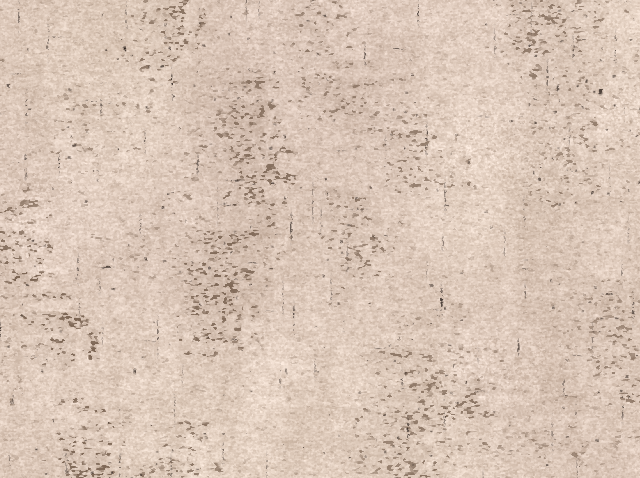
Write a WebGL 2 fragment shader that draws this texture.

```glsl
#version 300 es
precision highp float;

uniform vec2 u_resolution;
out vec4 fragColor;

const vec3 PLASTER = vec3(0.877, 0.799, 0.741);
const vec3 TONE_TINT = vec3(1.0, 1.1, 1.2);
const vec3 DIRT = vec3(0.45, 0.36, 0.29);
const vec3 INK = vec3(0.15, 0.11, 0.09);

vec3 hash3(vec2 cell, float seed) {
    vec3 q = fract(vec3(cell, seed) * vec3(0.1031, 0.1030, 0.0973));
    q += dot(q, q.yxz + 33.33);
    return fract((q.xxy + q.yzz) * q.zyx);
}

// Cellular noise: random cell tones blended by distance, 0 to 1.
float cellTone(vec2 p, float sharpness, float seed) {
    vec2 home = floor(p);
    float sum = 0.0;
    float total = 0.0;
    for (int y = -1; y <= 1; y++) {
        for (int x = -1; x <= 1; x++) {
            vec2 cell = home + vec2(x, y);
            vec3 rnd = hash3(cell, seed);
            vec2 offset = cell + rnd.xy - p;
            float weight = exp(-sharpness * dot(offset, offset));
            sum += weight * rnd.z;
            total += weight;
        }
    }
    return sum / max(total, 1e-9);
}

// Coverage of rounded marks, at most one in each grid cell.
float scatter(vec2 p, float grid, vec2 size, float share, float soft, float seed) {
    vec2 home = floor(p * grid);
    float cover = 0.0;
    for (int y = -1; y <= 1; y++) {
        for (int x = -1; x <= 1; x++) {
            vec2 cell = home + vec2(x, y);
            vec3 place = hash3(cell, seed);
            vec3 form = hash3(cell, seed + 1.0);
            vec2 extent = size * mix(vec2(0.5), vec2(1.2), form.xy);
            vec2 d = (p - (cell + place.xy) / grid) / extent;
            float dist = (sqrt(length(d * d)) - 1.0) * min(extent.x, extent.y);
            float mark = 1.0 - smoothstep(-soft, soft, dist);
            cover = max(cover, mark * step(place.z, share) * mix(0.45, 1.0, form.z));
        }
    }
    return cover;
}

void main() {
    vec2 p = gl_FragCoord.xy / u_resolution.y;
    float edge = 0.7 / u_resolution.y;

    // Broad stains and trowel streaks
    float cloud = cellTone(p * vec2(3.2, 2.7), 4.0, 3.0) - 0.5;
    float blotch = cellTone(p * vec2(9.0, 7.0), 4.0, 7.0) - 0.5;
    float upright = cellTone(p * vec2(40.0, 6.0), 5.0, 11.0) - 0.5;
    float level = cellTone(p * vec2(9.0, 60.0), 5.0, 15.0) - 0.5;

    // Fine cloth-like surface
    float weave = cellTone(p * vec2(120.0, 270.0), 7.0, 19.0) - 0.5;
    float grain = cellTone(p * 270.0, 8.0, 23.0) - 0.5;
    float crumb = cellTone(p * 65.0, 7.0, 27.0) - 0.5;

    float tone = 0.05 * cloud + 0.05 * blotch + 0.03 * upright + 0.03 * level
               + 0.07 * weave + 0.085 * grain + 0.025 * crumb;

    // Pale worn patches with ragged borders
    vec2 ragged = p + 0.06 * vec2(blotch, crumb) + 0.03 * vec2(crumb, level);
    float worn = scatter(ragged, 2.8, vec2(0.12, 0.075), 0.42, 0.04, 31.0);
    tone += worn * (0.034 + 0.05 * grain);

    vec3 color = PLASTER + TONE_TINT * tone;
    color += cloud * vec3(-0.002, 0.004, -0.010);

    // Faint smudges peppered with tiny level dashes
    float smudge = cellTone(p * vec2(10.0, 7.5) + 1.2 * vec2(crumb, level), 5.0, 37.0);
    smudge = smoothstep(0.42, 0.95, smudge) * (1.0 - 0.7 * worn) * (1.2 - 0.35 * p.x);
    float dash = cellTone(p * vec2(125.0, 230.0), 11.0, 41.0);
    float threshold = 0.87 - 0.2 * smudge + 0.25 * crumb;
    float dirt = smoothstep(threshold, threshold + 0.22, dash);
    color = mix(color, DIRT, dirt * (0.25 + 0.5 * smudge) + 0.08 * smudge);

    // Broken upright cracks, often reduced to rows of dots
    vec2 rough = p + 0.004 * vec2(grain, weave);
    float cracks = scatter(rough, 11.0, vec2(0.0015, 0.022), 0.45, edge, 45.0);
    cracks *= smoothstep(-0.12, 0.16, weave + 0.6 * grain);

    // Crumbled pits gathering in smudges, a few holes and short level nicks
    float gather = smoothstep(0.0, 0.35, smudge);
    float pits = scatter(rough, 34.0, vec2(0.0024, 0.0022), 0.06 + 0.28 * gather, edge, 51.0);
    float holes = scatter(rough, 5.0, vec2(0.0034, 0.0055), 0.3, edge, 57.0);
    float nicks = scatter(rough, 10.0, vec2(0.011, 0.0014), 0.25, edge, 63.0);
    nicks *= smoothstep(-0.12, 0.16, grain);
    color = mix(color, INK, max(max(0.85 * cracks, 0.7 * pits), max(holes, 0.75 * nicks)));

    // Pale flecks
    float flecks = scatter(rough, 42.0, vec2(0.0024, 0.0018), 0.35, edge, 69.0);
    color += 0.06 * flecks;

    fragColor = vec4(clamp(color, 0.0, 1.0), 1.0);
}
```
